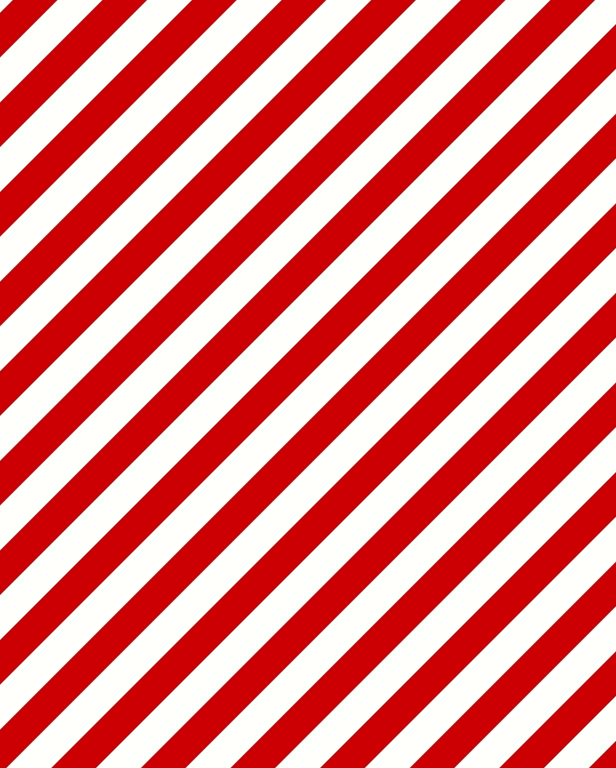
Reproduce this pattern procedurally as a WebGL 2 fragment shader.

```glsl
#version 300 es
precision highp float;
// Diagonal candy stripes: red bands with a thin darker rim on white.

uniform vec2 u_resolution;
out vec4 fragColor;

// Signed distance to the nearest band edge, positive inside the red.
float bandDistance(vec2 p) {
    float period = 0.11667;
    float across = (p.x + p.y - 0.0458) / period;
    float fromCentre = abs(fract(across + 0.5) - 0.5) * period;
    return (0.0291 - fromCentre) * inversesqrt(2.0);
}

void main() {
    // Canvas heights, measured from the upper left corner
    vec2 p = vec2(gl_FragCoord.x, u_resolution.y - gl_FragCoord.y) / u_resolution.y;
    float pixel = 1.0 / u_resolution.y;
    float d = bandDistance(p);

    vec3 white = vec3(1.0, 1.0, 0.99);
    vec3 red = vec3(0.80, 0.0, 0.01);
    vec3 rimRed = vec3(0.68, 0.04, 0.06);

    // Darker rim just inside each edge, then the band over white
    float inner = smoothstep(-0.6 * pixel, 0.6 * pixel, d - 0.0019);
    float band = smoothstep(-0.75 * pixel, 0.75 * pixel, d);
    vec3 colour = mix(white, mix(rimRed, red, inner), band);

    fragColor = vec4(colour, 1.0);
}
```
